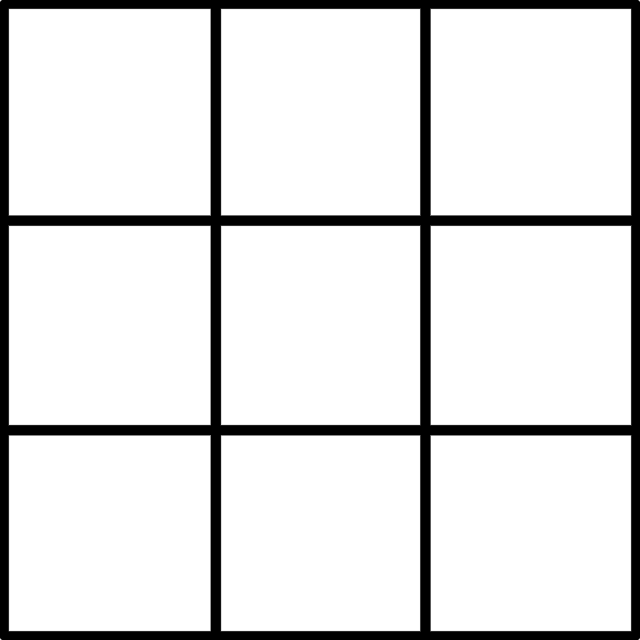
Reproduce this pattern procedurally as a Shadertoy shader.

```glsl
// Three by three grid of white cells ruled in black, inside a round-cornered frame.

const vec3 PAPER = vec3(1.0);
const vec3 INK = vec3(0.0);
const vec2 GRID_CENTER = vec2(0.501, 0.4915);
const float CELL_PITCH = 0.3275;
const float RULE_WIDTH = 0.0163;
const float FRAME_WIDTH = 0.0139;
const float CORNER_RADIUS = 0.009;
const float EDGE_SOFTNESS = 0.0013;

// Signed distance to a centred box with rounded corners
float roundedBox(vec2 p, vec2 halfSize, float radius) {
    vec2 q = abs(p) - halfSize + radius;
    return length(max(q, 0.0)) + min(max(q.x, q.y), 0.0) - radius;
}

// Signed distance to the mirrored pairs of inner rules
float innerRules(vec2 p, float pitch, float width) {
    vec2 d = abs(abs(p) - 0.5 * pitch);
    return min(d.x, d.y) - 0.5 * width;
}

// Coverage of a shape, with a soft edge centred on zero distance
float coverage(float d, float softness) {
    return 1.0 - smoothstep(-softness, softness, d);
}

void mainImage(out vec4 fragColor, in vec2 fragCoord) {
    vec2 uv = fragCoord / iResolution.xy;
    float softness = max(EDGE_SOFTNESS, 0.6 / min(iResolution.x, iResolution.y));

    // Outer frame and the rules dividing it
    float outer = roundedBox(uv - 0.5, vec2(0.5 + softness), CORNER_RADIUS);
    float frame = -roundedBox(uv - 0.5, vec2(0.5 - FRAME_WIDTH), 0.0);
    float rules = innerRules(uv - GRID_CENTER, CELL_PITCH, RULE_WIDTH);

    // Keep the ink within the rounded silhouette
    float ink = coverage(max(min(frame, rules), outer), softness);
    fragColor = vec4(mix(PAPER, INK, ink), 1.0);
}
```
